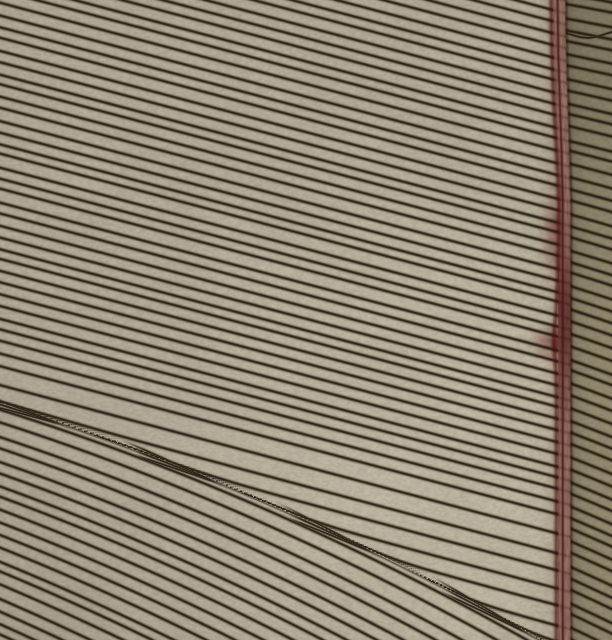
Reproduce this pattern procedurally as a Shadertoy shader.

```glsl
// Engraved hatching in two bent fields, divided by a dark red upright cord.
#define UPPER_SLOPE 0.265
#define UPPER_PITCH 0.0182
#define LOWER_PITCH 0.0195
#define STRIP_PITCH 0.0190
#define LINE_WIDTH 0.0027
#define LINE_JITTER 0.26
#define SEAM_BEND 0.006
#define GRAIN 0.085

const vec3 PAPER = vec3(0.715, 0.685, 0.610);
const vec3 SHADE = vec3(0.550, 0.515, 0.415);
const vec3 INK = vec3(0.135, 0.100, 0.055);
const vec3 MAROON = vec3(0.270, 0.070, 0.070);
const vec3 CORD = vec3(0.560, 0.420, 0.370);

float hash(vec2 p) {
    return fract(sin(dot(p, vec2(127.1, 311.7))) * 43758.5453);
}

float noise(vec2 p) {
    vec2 i = floor(p), f = fract(p);
    f = f * f * (3.0 - 2.0 * f);
    return mix(mix(hash(i), hash(i + vec2(1, 0)), f.x),
               mix(hash(i + vec2(0, 1)), hash(i + vec2(1, 1)), f.x), f.y);
}

// Soft stroke that never gets thinner than a pixel
float stroke(float d, float width) {
    float w = max(width, 0.75 / iResolution.y);
    return exp(-d * d / (w * w));
}

// Parallel strokes along the level curves of a field
float hatch(float field, float pitch, float seed) {
    float steep = length(vec2(dFdx(field), dFdy(field))) * iResolution.y;
    float g = field / pitch;
    float id = floor(g);
    float f = g - id - 0.5 - LINE_JITTER * (hash(vec2(id, seed)) - 0.5);
    return stroke(f * pitch / max(steep, 0.2), LINE_WIDTH);
}

// Height of the seam between the two fields, measured downward
float seamY(float x) {
    return 0.632 + x * (0.31 + 0.15 * x);
}

// Strands that cross in four bundles along the seam
float bundles(vec2 p, float seam) {
    float ink = 0.6 * stroke((p.y - seam) * 0.92, 0.0019);
    for (int i = 0; i < 4; i++) {
        float t = (p.x - 0.035 - 0.243 * float(i)) / 0.075;
        float show = 1.0 - smoothstep(0.6, 1.25, abs(t));
        for (int j = -1; j <= 1; j++) {
            float y = seam + float(j) * (0.0035 - 0.0045 * t);
            ink = max(ink, show * stroke((p.y - y) * 0.92, 0.0022));
        }
    }
    return ink;
}

// Soft blot with separate radii
float blot(vec2 p, vec2 center, vec2 radius) {
    vec2 q = (p - center) / radius;
    return exp(-dot(q, q));
}

void mainImage(out vec4 fragColor, in vec2 fragCoord) {
    // Height units, y running downward
    vec2 p = fragCoord / iResolution.y;
    p.x *= 0.957 * iResolution.y / iResolution.x;
    p.y = 1.0 - p.y;

    // Line fields: upper lines bend into the seam, lower ones fan from it
    float seam = seamY(p.x);
    float gap = max(seam - p.y, 0.002);
    float upper = p.y + SEAM_BEND * SEAM_BEND / gap - UPPER_SLOPE * p.x;
    upper -= 0.36 * max(upper - 0.56, 0.0) - 0.0035;
    float lower = (p.y - seam) / (1.0 + 0.4 * p.x);
    float strip = p.y - (0.18 + 0.3 * p.y) * (p.x - 0.89);
    float upperInk = hatch(upper, UPPER_PITCH, 1.0);
    float lowerInk = hatch(lower, LOWER_PITCH, 2.0);
    float stripInk = hatch(strip, STRIP_PITCH, 3.0);

    // Cord position
    float axis = 0.875 + 0.008 * smoothstep(0.0, 0.35, p.y);
    float side = p.x - axis;
    float aa = 1.0 / iResolution.y;
    float rightSide = smoothstep(-aa, aa, side - 0.009);

    // Paper with slow light and woven grain
    float light = 0.95 + 0.07 * blot(p, vec2(0.7, 0.72), vec2(0.45, 0.5));
    light -= 0.05 * blot(p, vec2(0.0, 1.0), vec2(0.4, 0.3));
    vec3 shade = SHADE * (0.9 + 0.12 * smoothstep(0.0, 0.5, p.y));
    shade *= 1.0 - 0.2 * exp(-max(side - 0.009, 0.0) / 0.012);
    vec3 color = mix(PAPER * light, shade, rightSide);
    float weave = noise(vec2(p.x * 190.0 + p.y * 150.0, p.y * 300.0 - p.x * 110.0));
    color *= 1.0 + GRAIN * (weave - 0.5) + 0.03 * (noise(p * 14.0) - 0.5);

    // Red stains beside the cord
    float fray = 0.6 + 0.8 * noise(p * vec2(70.0, 160.0));
    float stain = 0.30 * blot(p, vec2(0.868, 0.36), vec2(0.018, 0.06));
    stain += 0.65 * blot(p, vec2(0.866, 0.535), vec2(0.026, 0.018));
    stain += 0.22 * exp(-abs(side + 0.012) / 0.010);
    color = mix(color, MAROON * 1.4, clamp(stain * fray, 0.0, 0.8) * (1.0 - rightSide));

    // Hatching
    float leftInk = mix(upperInk, lowerInk, smoothstep(-0.001, 0.001, p.y - seam));
    leftInk = max(leftInk, bundles(p, seam));
    float knot = stroke(p.y - 0.053 - 0.006 * sin((p.x - 0.89) * 55.0), 0.002);
    float ink = mix(leftInk, max(stripInk, knot), rightSide);
    color = mix(color, INK, 0.93 * ink);

    // Cord: ridged body, wandering red edge and dashed far edge
    float body = 1.0 - smoothstep(0.009, 0.0115, abs(side));
    vec3 cordColor = CORD * (0.86 + 0.22 * noise(p * vec2(400.0, 60.0)));
    cordColor = mix(cordColor, MAROON, 0.6 * blot(p, vec2(axis, 0.5), vec2(0.03, 0.11)));
    color = mix(color, mix(cordColor, INK, 0.18 * ink), body * 0.95);
    float wander = -0.013 + 0.004 * blot(p, vec2(axis, 0.33), vec2(1.0, 0.12))
                 - 0.004 * blot(p, vec2(axis, 0.53), vec2(1.0, 0.04));
    float edge = stroke(side - wander, 0.0038) * (0.7 + 0.3 * ink);
    color = mix(color, MAROON, 0.88 * edge);
    color = mix(color, MAROON, 0.75 * stroke(side + 0.003, 0.0022));
    color = mix(color, INK + 0.06 * MAROON, stroke(side - 0.0105, 0.0026) * (0.5 + 0.45 * ink));

    fragColor = vec4(clamp(color, 0.0, 1.0), 1.0);
}
```
